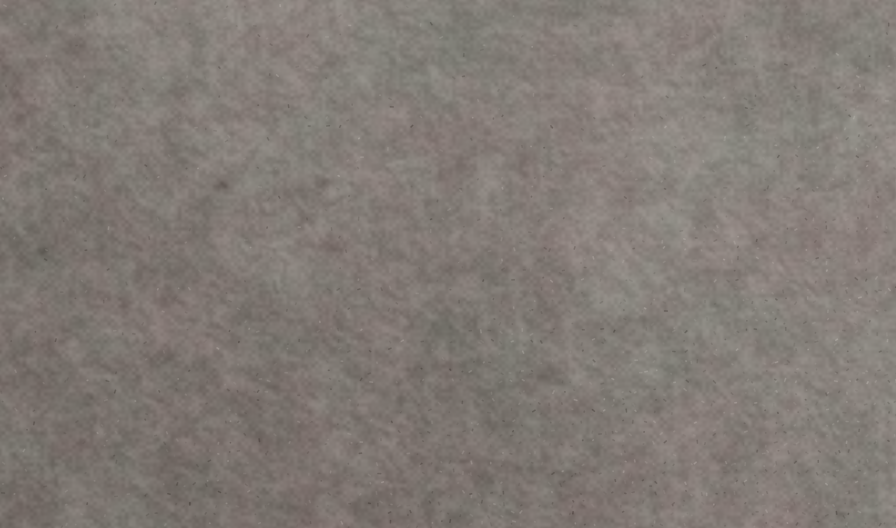
Write a WebGL 2 fragment shader that draws this texture.

```glsl
#version 300 es
precision highp float;

uniform vec2 u_resolution;
out vec4 fragColor;

const vec3 BASE_COLOR = vec3(0.511, 0.484, 0.463);
const vec3 PINK_SHIFT = vec3(0.030, -0.018, 0.000);
const float CLOUD_SCALE = 3.2;
const float CLOUD_CONTRAST = 0.075;
const float MOTTLE_SCALE = 20.0;
const float MOTTLE_CONTRAST = 0.085;
const float FIBRE_SCALE = 62.0;
const float FIBRE_CONTRAST = 0.062;
const float GRAIN_SCALE = 150.0;
const float GRAIN_CONTRAST = 0.055;
const float FLECK_SCALE = 52.0;
const float FLECK_DARK = 0.11;
const float FLECK_LIGHT = 0.10;
const int SMUDGE_COUNT = 6;
const float SMUDGE_DARK = 0.10;

float hash(vec2 p) {
    return fract(sin(dot(p, vec2(127.1, 311.7))) * 43758.5453);
}

float noise(vec2 p) {
    vec2 cell = floor(p);
    vec2 f = fract(p);
    f = f * f * (3.0 - 2.0 * f);
    float low = mix(hash(cell), hash(cell + vec2(1.0, 0.0)), f.x);
    float high = mix(hash(cell + vec2(0.0, 1.0)), hash(cell + vec2(1.0)), f.x);
    return mix(low, high, f.y);
}

float fbm(vec2 p) {
    float sum = 0.0;
    float amplitude = 0.5;
    for (int i = 0; i < 4; i++) {
        sum += amplitude * noise(p);
        p = mat2(1.6, 1.2, -1.2, 1.6) * p + 17.3;
        amplitude *= 0.5;
    }
    return sum / 0.9375;
}

mat2 rotation(float angle) {
    float c = cos(angle);
    float s = sin(angle);
    return mat2(c, s, -s, c);
}

// Tiny dark or light specks, one at most per cell
float flecks(vec2 p, float density) {
    vec2 q = p * FLECK_SCALE;
    vec2 cell = floor(q);
    float present = step(hash(cell + 3.7), density);
    vec2 center = 0.3 + 0.4 * vec2(hash(cell + 11.0), hash(cell + 23.0));
    vec2 d = rotation(6.2832 * hash(cell + 37.0)) * (fract(q) - center);
    float halfLength = mix(0.0, 0.13, hash(cell + 41.0));
    d.x -= clamp(d.x, -halfLength, halfLength);
    float edge = FLECK_SCALE / u_resolution.y;
    float mask = 1.0 - smoothstep(0.0, 0.05 + edge, length(d));
    float strength = hash(cell + 67.0) < 0.55 ? -FLECK_DARK : FLECK_LIGHT;
    return present * mask * strength * mix(0.3, 1.0, hash(cell + 53.0));
}

// Sparse soft stains toward the upper left
float smudges(vec2 p) {
    float sum = 0.0;
    for (int i = 0; i < SMUDGE_COUNT; i++) {
        vec2 seed = vec2(float(i), 5.0);
        vec2 center = vec2(0.05 + 0.65 * hash(seed), 0.52 + 0.42 * hash(seed + 9.0));
        float radius = mix(0.010, 0.024, hash(seed + 21.0));
        vec2 d = rotation(0.6) * (p - center) / radius;
        d += 1.2 * (vec2(noise(p * 45.0), noise(p * 45.0 + 31.0)) - 0.5);
        sum += exp(-dot(d, d)) * mix(0.4, 1.0, hash(seed + 33.0));
    }
    return sum;
}

void main() {
    vec2 uv = gl_FragCoord.xy / u_resolution;
    vec2 p = gl_FragCoord.xy / u_resolution.y;

    // Uneven lighting: brighter upper right, dim patch lower left
    vec2 dim = (uv - vec2(0.33, 0.25)) * vec2(2.6, 2.0);
    float shade = 0.035 * (uv.x - 0.5) + 0.025 * (uv.y - 0.5);
    shade += 0.012 - 0.036 * exp(-dot(dim, dim));

    // Mottling from broad clouds down to fine grain
    vec2 warp = 0.03 * vec2(noise(p * 18.0), noise(p * 18.0 + 47.0));
    shade += CLOUD_CONTRAST * (fbm(p * CLOUD_SCALE) - 0.5);
    shade += MOTTLE_CONTRAST * (fbm((p + warp) * MOTTLE_SCALE + 7.0) - 0.5);
    vec2 slanted = rotation(0.5) * (p + warp) * vec2(0.8, 1.15);
    shade += FIBRE_CONTRAST * (noise(slanted * FIBRE_SCALE) - 0.5);
    shade += GRAIN_CONTRAST * (noise(p * GRAIN_SCALE + 19.0) - 0.5);

    // Flecks gather toward the lower right
    float density = mix(0.08, 0.45, smoothstep(-0.3, 0.9, uv.x - uv.y));
    shade += flecks(p, density) + 0.6 * flecks(p + 5.37, density);
    shade -= SMUDGE_DARK * smudges(p);

    // Pink and green-grey drift
    float tint = fbm(p * 5.5 + 61.0) - 0.5 + 0.5 * (noise(p * 26.0 + 83.0) - 0.5);
    vec3 color = BASE_COLOR + shade + PINK_SHIFT * tint;
    fragColor = vec4(clamp(color, 0.0, 1.0), 1.0);
}
```
